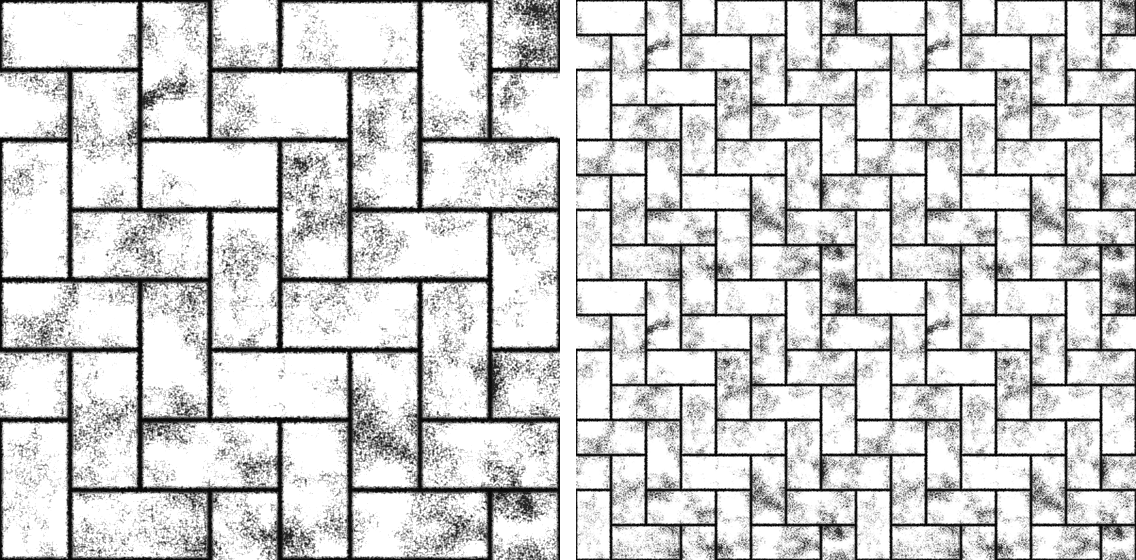
Left, the tile; right, the same tile 2 across and 2 down.
Give the GLSL for this texture, as a WebGL 2 fragment shader.

```glsl
#version 300 es
precision highp float;

#define CELLS 8.0          // grid cells per side, a multiple of 4
#define CORNER 0.05        // brick corner radius, in cells
#define JOINT_CORE 0.010   // solid half width of a joint, in cells
#define JOINT_FADE 0.062   // where a joint has faded out, in cells
#define JOINT_ROUGH 0.022  // raggedness of the joint edge
#define STAIN_BIAS -0.07   // raise for dirtier bricks
#define GRAIN 0.75         // strength of the fine speckle
#define SOOT 0.55          // strength of the few dark blots
#define DARK vec3(0.03)
#define LIGHT vec3(1.0)

uniform vec2 u_resolution;
out vec4 fragColor;

// Random unit vector for an integer lattice point
vec2 randomDirection(vec2 cell) {
    uvec2 q = uvec2(cell) * uvec2(40503u, 60493u) + uvec2(7919u, 104729u);
    uint n = (q.x ^ (q.y << 7)) * 2654435769u;
    n = (n ^ (n >> 15)) * 2246822519u;
    n ^= n >> 13;
    float angle = float(n >> 8) / 16777216.0 * 6.28318;
    return vec2(cos(angle), sin(angle));
}

// Gradient noise that wraps on the unit square, about -1 to 1
float gradientNoise(vec2 uv, float period) {
    vec2 p = uv * period;
    vec2 i = floor(p), f = p - i;
    vec2 w = f * f * f * (f * (f * 6.0 - 15.0) + 10.0);
    vec2 o = vec2(0.0, 1.0);
    float a = dot(randomDirection(mod(i, period)), f);
    float b = dot(randomDirection(mod(i + o.yx, period)), f - o.yx);
    float c = dot(randomDirection(mod(i + o, period)), f - o);
    float d = dot(randomDirection(mod(i + 1.0, period)), f - 1.0);
    return 1.4 * mix(mix(a, b, w.x), mix(c, d, w.x), w.y);
}

float fbm(vec2 uv, float period) {
    float sum = 0.0, amplitude = 0.5;
    for (int octave = 0; octave < 5; octave++) {
        sum += amplitude * gradientNoise(uv, period);
        period *= 2.0;
        amplitude *= 0.66;
    }
    return sum;
}

// Herringbone of 2 by 1 bricks: distance inside the brick, and its id
float herringbone(vec2 p, out vec2 id) {
    vec2 cell = floor(p);
    float k = mod(cell.x - cell.y + 3.0, 4.0);
    vec2 size = k < 1.5 ? vec2(2.0, 1.0) : vec2(1.0, 2.0);
    vec2 offset = vec2(k == 1.0, k == 2.0);
    id = mod(cell - offset, CELLS);
    vec2 local = p - cell + offset;
    vec2 q = abs(local - 0.5 * size) - 0.5 * size + CORNER;
    return CORNER - length(max(q, 0.0)) - min(max(q.x, q.y), 0.0);
}

void main() {
    vec2 uv = gl_FragCoord.xy / u_resolution;
    vec2 id;
    float inside = herringbone(uv * CELLS, id);
    vec2 brickRandom = randomDirection(id);

    // Fine speckle
    float grain = 0.6 * gradientNoise(uv, 149.0) + 0.8 * gradientNoise(uv, 263.0);

    // Stains: some run across the bricks, some belong to one brick
    float shared_ = fbm(uv, 7.0);
    float own = fbm(uv + brickRandom, 11.0);
    float blot = gradientNoise(uv + 0.02 * vec2(own, shared_), 5.0) + 0.5 * shared_;
    float density = STAIN_BIAS + 0.8 * shared_ + 0.75 * own + 0.08 * brickRandom.x;
    density += SOOT * smoothstep(0.38, 0.8, blot);
    density += 0.22 * exp(-max(inside, 0.0) / 0.07);
    float stain = clamp(density + GRAIN * grain * smoothstep(-0.4, 0.25, density), 0.0, 0.88);

    // Joints with ragged, sooty edges
    float ragged = inside + JOINT_ROUGH * grain + 0.012 * shared_;
    float joint = 1.0 - smoothstep(JOINT_CORE, JOINT_FADE, ragged);

    float ink = 1.0 - (1.0 - stain) * (1.0 - joint);
    fragColor = vec4(mix(LIGHT, DARK, ink), 1.0);
}
```
